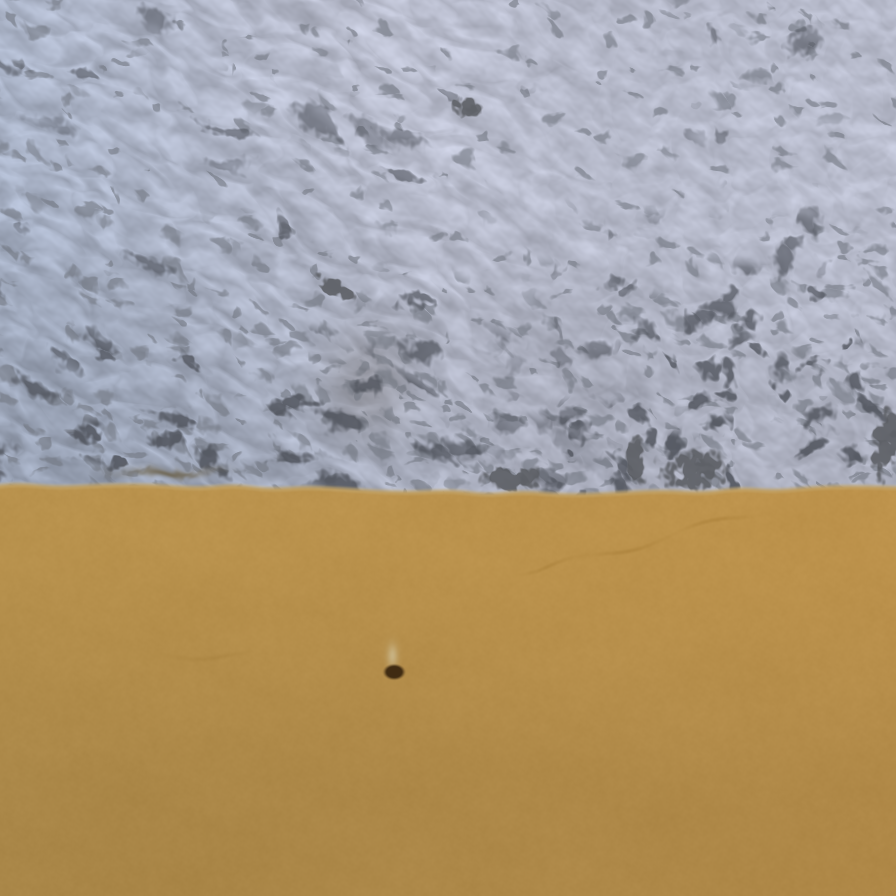
Reproduce this texture procedurally as a WebGL 2 fragment shader.

```glsl
#version 300 es
precision highp float;
// A weathered wall: flaking blue-white plaster above a smooth ochre band.
// Cellular noise makes the pits and lumps, denser near the seam; layered
// sines make the tones. The seam, stains, cracks and drain hole are placed.
uniform vec2 u_resolution;
out vec4 fragColor;

vec3 hash3(vec2 p) {
  vec3 q = fract(vec3(p.xyx) * vec3(0.1031, 0.1030, 0.0973));
  q += dot(q, q.yxz + 33.33);
  return fract((q.xxy + q.yzz) * q.zyx);
}

vec2 turn(vec2 p, float a) {
  return mat2(cos(a), sin(a), -sin(a), cos(a)) * p;
}

// Ragged displacement from layered sines.
vec2 warp(vec2 p) {
  vec2 w = vec2(0.0);
  float amp = 0.22, freq = 1.7;
  for (int i = 0; i < 4; i++) {
    w += amp * sin(turn(p + w, 1.3 * float(i)).yx * freq + vec2(1.7, 4.1) * float(i));
    amp *= 0.65;
    freq *= 1.9;
  }
  return p + w;
}

// Slow mottling, about -1 to 1.
float mottle(vec2 p) {
  float sum = 0.0;
  for (int i = 0; i < 4; i++) {
    p = turn(p, 1.1) * 1.7 + 2.3;
    sum += sin(p.x + sin(p.y * 1.3)) * sin(p.y + 0.7 * sin(p.x));
  }
  return sum * 0.4;
}

// x: scattered pits, present with the given chance; y: distance to a cell centre.
vec2 cells(vec2 p, float chance, float ragged) {
  vec2 id = floor(p);
  float pit = 0.0, near = 2.0;
  for (int y = -1; y <= 1; y++)
    for (int x = -1; x <= 1; x++) {
      vec2 cell = id + vec2(x, y);
      vec3 h = hash3(cell + 57.0);
      float d = length(p - cell - 0.15 - 0.7 * h.xy);
      float size = 0.26 + 0.32 * fract(h.z * 17.0);
      float present = smoothstep(0.0, 0.10, chance - h.z);
      pit = max(pit, present * (1.0 - smoothstep(size * 0.4, size, d + ragged)));
      near = min(near, d);
    }
  return vec2(pit, near);
}

// Soft elliptical spot.
float spot(vec2 p, vec2 centre, vec2 radius) {
  vec2 d = (p - centre) / radius;
  return exp(-dot(d, d));
}

vec3 plaster(vec2 p) {
  float right = smoothstep(0.45, 0.8, p.x + 0.15 * (0.7 - p.y));
  float low = 1.0 - smoothstep(0.46, 0.82, p.y);
  float tone = mottle(turn(p, 0.45) * vec2(3.0, 8.0));
  float grain = mottle(turn(p, 0.4) * vec2(26.0, 50.0));
  float ragged = 0.16 * mottle(p * 42.0 + 5.0);

  // Where the wear gathers.
  float wear = 0.15 + 0.20 * low + 0.09 * tone;
  wear += 0.36 * spot(p, vec2(0.20, 0.51), vec2(0.14, 0.035));
  wear += 0.30 * spot(p, vec2(0.42, 0.56), vec2(0.09, 0.07));
  wear += 0.28 * spot(p, vec2(0.75, 0.61), vec2(0.14, 0.045));
  wear += 0.32 * spot(p, vec2(0.68, 0.49), vec2(0.17, 0.04));
  wear += 0.35 * spot(p, vec2(1.0, 0.53), vec2(0.06, 0.07));
  wear -= 0.13 * spot(p, vec2(0.55, 0.76), vec2(0.16, 0.07));

  // Slanted flakes on the left, blocky chips on the right.
  vec2 slant = warp(turn(p, 0.42) * vec2(18.0, 36.0));
  vec2 block = warp(turn(p, 0.25) * vec2(30.0, 32.0) + 9.0);
  vec2 flakes = cells(slant, wear, ragged);
  vec2 chips = cells(block, wear, ragged);
  vec2 fine = cells(warp(turn(p, 0.4) * vec2(40.0, 62.0)), wear + 0.10, ragged);
  float pits = mix(flakes.x, chips.x, right);

  // Lumps lit from above.
  float lumps = cells(slant + vec2(0.10, 0.32), 0.0, 0.0).y - flakes.y;
  lumps = mix(lumps, cells(block + vec2(0.05, 0.28), 0.0, 0.0).y - chips.y, right);

  vec3 col = mix(vec3(0.65, 0.69, 0.77), vec3(0.72, 0.735, 0.80), smoothstep(0.0, 0.6, p.x + 0.4 * (p.y - 0.6)));
  col *= 1.0 + 0.035 * tone + 0.045 * grain + 0.24 * lumps * (1.0 - 0.35 * right) - 0.06 * low;
  col = mix(col, vec3(0.50, 0.49, 0.50), 0.45 * spot(p, vec2(0.41, 0.57), vec2(0.05, 0.06)));
  col = mix(col, vec3(0.44, 0.46, 0.50), 0.6 * fine.x);
  col = mix(col, vec3(0.31, 0.325, 0.36), pits * (0.62 + 0.25 * low));

  // Broken bare patches standing on the seam, and an ochre-stained streak.
  vec2 q = p + 0.012 * (warp(p * 40.0) - p * 40.0);
  float bare = spot(q, vec2(0.572, 0.468), vec2(0.035, 0.017)) + spot(q, vec2(0.71, 0.485), vec2(0.011, 0.027))
    + spot(q, vec2(0.775, 0.475), vec2(0.042, 0.025)) + spot(q, vec2(0.99, 0.50), vec2(0.016, 0.044))
    + spot(turn(q - vec2(0.375, 0.68), 0.4), vec2(0.0), vec2(0.029, 0.009))
    + spot(turn(q - vec2(0.52, 0.88), 0.4), vec2(0.0), vec2(0.019, 0.009));
  col = mix(col, vec3(0.34, 0.35, 0.37), 0.85 * smoothstep(0.35, 0.65, bare * (1.0 + 4.0 * ragged)));
  return mix(col, vec3(0.42, 0.38, 0.29), 0.8 * spot(q, vec2(0.19, 0.473), vec2(0.045, 0.005)));
}

vec3 ochre(vec2 p, float depth) {
  vec3 col = mix(vec3(0.735, 0.575, 0.30), vec3(0.675, 0.53, 0.28), smoothstep(0.0, 0.42, depth));
  col += vec3(0.025, 0.008, 0.0) * (p.x - 0.5) + 0.007 * mottle(p * vec2(4.0, 7.0)) + 0.007 * mottle(p * 80.0);
  // Hairline cracks.
  float rise = 0.362 + 0.27 * max(p.x - 0.6, 0.0) + 0.005 * sin(p.x * 42.0);
  float crack = smoothstep(0.56, 0.62, p.x) * (1.0 - smoothstep(0.82, 0.88, p.x)) * (0.6 + 0.4 * sin(p.x * 65.0));
  col -= 0.04 * crack * (1.0 - smoothstep(0.0, 0.004, abs(p.y - rise)));
  col -= 0.025 * spot(p, vec2(0.235, 0.268 + 0.004 * sin(p.x * 50.0)), vec2(0.04, 0.003));
  // Drain hole with a pale lip above it.
  col = mix(col, vec3(0.80, 0.73, 0.56), 0.8 * spot(p, vec2(0.438, 0.268), vec2(0.006, 0.013)));
  return mix(col, vec3(0.25, 0.17, 0.07), smoothstep(0.2, 0.6, spot(p, vec2(0.440, 0.250), vec2(0.011, 0.008))));
}

void main() {
  vec2 p = gl_FragCoord.xy / u_resolution;
  // The seam sags a little right of the middle.
  float seam = 0.459 - 0.009 * spot(p, vec2(0.62, p.y), vec2(0.28, 1.0)) + 0.0012 * sin(p.x * 55.0 + sin(p.x * 23.0));
  float depth = seam - p.y;
  vec3 col = mix(plaster(p), ochre(p, depth), smoothstep(-0.002, 0.003, depth));
  col = mix(col, vec3(0.77, 0.67, 0.46), 0.45 * (1.0 - smoothstep(0.001, 0.005, abs(depth - 0.001))));
  fragColor = vec4(clamp(col, 0.0, 1.0), 1.0);
}
```
